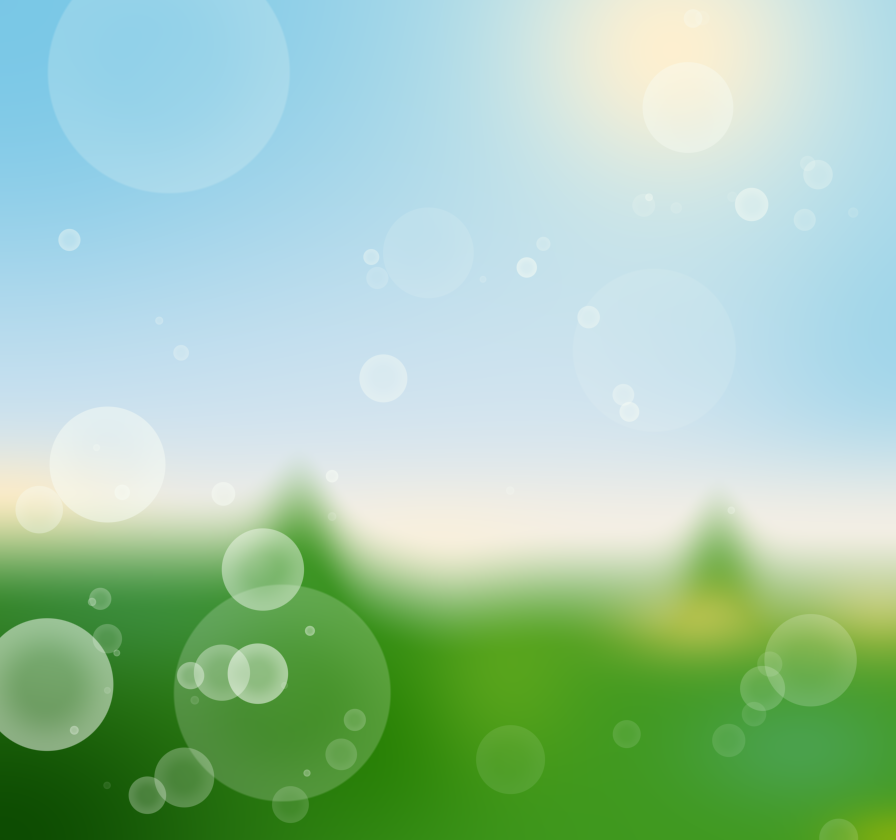
A Shadertoy shader for this background:

```glsl
// A soft spring meadow: blue sky with a hazy sun above blurred greenery, under pale bokeh.
// Gaussian glows tint the sky and grass, a smooth treeline joins them, and
// translucent discs, a few large and many scattered by hash, lie on top.

#define SKY_BLUE   vec3(0.56, 0.81, 0.91)
#define SKY_HAZE   vec3(0.82, 0.89, 0.94)
#define SUN_CREAM  vec3(1.00, 0.94, 0.81)
#define HORIZON    vec3(0.97, 0.94, 0.89)
#define GRASS      vec3(0.25, 0.60, 0.12)
#define GRASS_DARK vec3(0.04, 0.28, 0.00)
#define YELLOW     vec3(0.74, 0.77, 0.32)
#define MINT       vec3(0.30, 0.64, 0.34)
#define SUN_POS    vec2(0.80, 0.94)
#define TREE_BLUR  0.075
#define RIM_LIGHT  0.30

float hash(float n) {
    return fract(sin(n * 12.9898) * 43758.5453);
}

// Elliptical gaussian falloff
float glow(vec2 p, vec2 center, vec2 radii) {
    vec2 q = (p - center) / radii;
    return exp(-dot(q, q));
}

float bump(float x, float center, float width) {
    float q = (x - center) / width;
    return exp(-q * q);
}

vec3 sky(vec2 p) {
    vec3 col = mix(SKY_HAZE, SKY_BLUE, smoothstep(0.45, 1.0, p.y));
    col = mix(col, vec3(0.44, 0.77, 0.90), 0.7 * glow(p, vec2(0.0, 1.0), vec2(0.32, 0.33)));
    col = mix(col, vec3(0.55, 0.81, 0.91), 0.8 * glow(p, vec2(1.08, 0.64), vec2(0.22, 0.24)));
    // Wide halo and warm core of the sun
    col = mix(col, vec3(0.89, 0.94, 0.91), 0.8 * glow(p, SUN_POS, vec2(0.31, 0.30)));
    col = mix(col, SUN_CREAM, 0.95 * glow(p, SUN_POS, vec2(0.14, 0.13)));
    // Bright haze near the ground
    col = mix(col, HORIZON, 0.9 * bump(p.y, 0.36, 0.095));
    col = mix(col, vec3(1.0, 0.92, 0.74), 0.8 * glow(p, vec2(0.0, 0.39), vec2(0.14, 0.065)));
    return mix(col, vec3(0.98, 0.94, 0.84), 0.6 * glow(p, vec2(0.52, 0.34), vec2(0.13, 0.06)));
}

vec3 meadow(vec2 p) {
    vec3 col = GRASS;
    col = mix(col, MINT, 0.8 * glow(p, vec2(0.14, 0.27), vec2(0.22, 0.09)));
    col = mix(col, vec3(0.15, 0.52, 0.0), 0.8 * glow(p, vec2(0.45, 0.13), vec2(0.16, 0.13)));
    col = mix(col, vec3(0.40, 0.68, 0.12), 0.7 * glow(p, vec2(0.60, 0.20), vec2(0.10, 0.12)));
    col = mix(col, YELLOW, 0.9 * glow(p, vec2(0.83, 0.265), vec2(0.11, 0.055)));
    col = mix(col, YELLOW, 0.9 * glow(p, vec2(1.05, 0.28), vec2(0.11, 0.07)));
    col = mix(col, MINT, 0.8 * glow(p, vec2(0.95, 0.11), vec2(0.13, 0.075)));
    col = mix(col, vec3(0.55, 0.70, 0.05), 0.8 * glow(p, vec2(1.07, 0.0), vec2(0.08, 0.04)));
    return mix(col, GRASS_DARK, 0.95 * glow(p, vec2(0.0), vec2(0.34, 0.25)));
}

// Height of the blurred treeline with two taller trees
float treeline(float x) {
    float base = mix(0.345, 0.300, smoothstep(0.25, 0.55, x));
    return base + 0.065 * bump(x, 0.36, 0.05) + 0.06 * bump(x, 0.855, 0.045)
         - 0.012 * bump(x, 0.53, 0.08);
}

// Translucent white disc, a little denser toward its rim
vec3 disc(vec3 col, vec2 p, vec2 center, float radius, float alpha) {
    float d = length(p - center);
    float soft = max(0.012 * radius, 0.75 / iResolution.y);
    float mask = 1.0 - smoothstep(radius - soft, radius + soft, d);
    float rim = 1.0 - RIM_LIGHT + RIM_LIGHT * smoothstep(0.3, 1.0, d / radius);
    return mix(col, vec3(0.97, 0.99, 0.96), alpha * mask * rim);
}

// Hashed discs within a rectangle; small ones are the most common
vec3 scatter(vec3 col, vec2 p, vec2 low, vec2 high, vec2 radii, float alpha, int count, float seed) {
    for (int i = 0; i < count; i++) {
        float n = seed + float(i) * 4.0;
        vec2 center = mix(low, high, vec2(hash(n), hash(n + 1.0)));
        float size = hash(n + 2.0);
        float strength = alpha * mix(0.25, 1.0, hash(n + 3.0));
        col = disc(col, p, center, mix(radii.x, radii.y, size * size), strength);
    }
    return col;
}

void mainImage(out vec4 fragColor, in vec2 fragCoord) {
    vec2 p = fragCoord / iResolution.y;
    float edge = treeline(p.x);
    float ground = 1.0 - smoothstep(edge - TREE_BLUR, edge + TREE_BLUR, p.y);
    vec3 col = mix(sky(p), meadow(p), ground);

    // Large discs that set the composition
    col = disc(col, p, vec2(0.201, 0.914), 0.144, 0.20);
    col = disc(col, p, vec2(0.819, 0.872), 0.054, 0.40);
    col = disc(col, p, vec2(0.779, 0.583), 0.097, 0.11);
    col = disc(col, p, vec2(0.510, 0.699), 0.054, 0.13);
    col = disc(col, p, vec2(0.128, 0.447), 0.069, 0.50);
    col = disc(col, p, vec2(0.336, 0.175), 0.129, 0.20);
    col = disc(col, p, vec2(0.056, 0.185), 0.079, 0.52);
    col = disc(col, p, vec2(0.313, 0.322), 0.049, 0.46);
    col = disc(col, p, vec2(0.307, 0.198), 0.036, 0.55);
    col = disc(col, p, vec2(0.965, 0.214), 0.055, 0.20);

    // Scattered bokeh: meadow left, meadow right, open sky, around the sun
    col = scatter(col, p, vec2(0.08, 0.0), vec2(0.44, 0.30), vec2(0.004, 0.038), 0.48, 18, 11.0);
    col = scatter(col, p, vec2(0.60, 0.0), vec2(1.00, 0.28), vec2(0.014, 0.058), 0.20, 7, 131.0);
    col = scatter(col, p, vec2(0.00, 0.38), vec2(0.92, 0.78), vec2(0.004, 0.029), 0.62, 22, 253.0);
    col = scatter(col, p, vec2(0.75, 0.72), vec2(1.05, 0.98), vec2(0.006, 0.018), 0.35, 9, 397.0);

    fragColor = vec4(col, 1.0);
}
```
